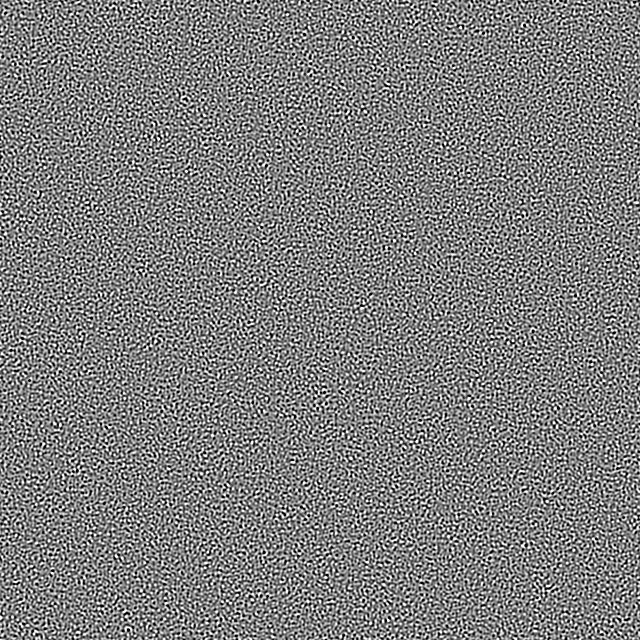
A Shadertoy shader for this texture:

```glsl
// Fine monochrome grain: small light and dark specks in a worm-like, directionless weave.
// Many plane sine waves of similar pitch, turned by the golden angle and given
// random phases, add up to band-limited noise around a mid grey.

const float TAU = 6.28318;
const int WAVE_COUNT = 144;

vec3 hash31(float n) {
    vec3 p = fract(n * vec3(0.1031, 0.1137, 0.0973));
    p += dot(p, p.yzx + 33.33);
    return fract((p.xxy + p.yzz) * p.zyx);
}

// Sum of waves, scaled to zero mean and unit deviation
float grain(vec2 uv) {
    float sum = 0.0;
    for (int i = 0; i < WAVE_COUNT; i++) {
        float index = float(i) + 1.0;
        vec3 random = hash31(index * 17.31);

        // Evenly spread directions, pitch clustered around the middle of the band
        float angle = index * 2.39996;
        float cycles = 140.0 + 75.0 * (random.x + random.y - 1.0);
        vec2 direction = vec2(cos(angle), sin(angle));

        sum += sin(TAU * (cycles * dot(uv, direction) + random.z));
    }
    return sum / sqrt(0.5 * float(WAVE_COUNT));
}

void mainImage(out vec4 fragColor, in vec2 fragCoord) {
    vec2 uv = fragCoord / min(iResolution.x, iResolution.y);

    // Mid grey with strong contrast, clipped only at the extremes
    float grey = 0.495 + 0.25 * grain(uv);
    fragColor = vec4(vec3(clamp(grey, 0.0, 1.0)), 1.0);
}
```
